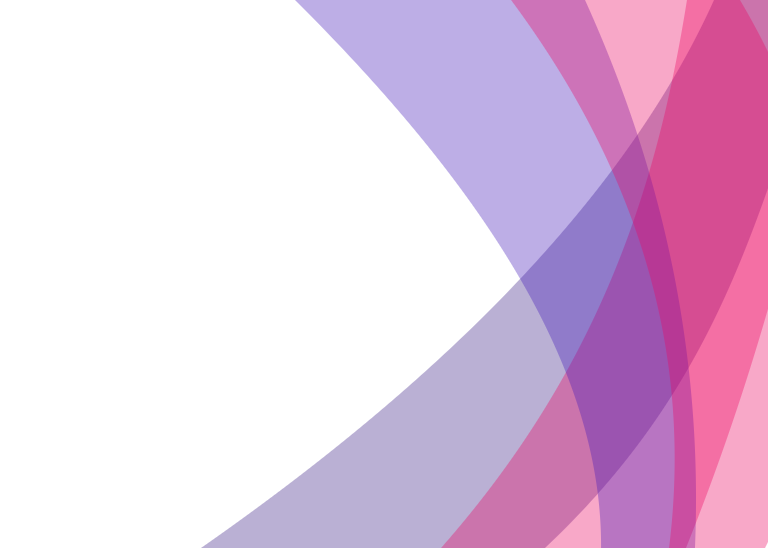
Give the GLSL for this background, as a Shadertoy shader.

```glsl
// Four translucent curved ribbons sweep over white on the right of the canvas.
// Each ribbon lies between two cubic edges x(y); alpha blending of the
// overlapping ribbons gives all the mixed violet, mauve and pink tones.

#define OPACITY 0.35
#define PAPER   vec3(1.0)
#define INDIGO  vec3(0.227, 0.114, 0.518)
#define VIOLET  vec3(0.259, 0.094, 0.722)
#define ROSE    vec3(0.922, 0.020, 0.384)

// Cubic through the values k at heights 0, 1/3, 2/3 and 1 (Newton form).
float cubicEdge(float t, vec4 k) {
    float s = 3.0 * t;
    float d1 = k.y - k.x;
    float d2 = k.z - 2.0 * k.y + k.x;
    float d3 = k.w - 3.0 * k.z + 3.0 * k.y - k.x;
    return k.x + s * (d1 + (s - 1.0) * (d2 / 2.0 + (s - 2.0) * d3 / 6.0));
}

// Smooth coverage of the area to the right of an edge.
float rightOf(vec2 p, vec4 edge) {
    float d = p.x - cubicEdge(p.y, edge);
    float pixel = length(vec2(dFdx(d), dFdy(d)));
    return clamp(d / pixel + 0.5, 0.0, 1.0);
}

// Lay one translucent ribbon over the colour below it.
vec3 addRibbon(vec3 below, vec2 p, vec4 leftEdge, vec4 rightEdge, vec3 tint) {
    float cover = rightOf(p, leftEdge) * (1.0 - rightOf(p, rightEdge));
    return mix(below, tint, OPACITY * cover);
}

void mainImage(out vec4 fragColor, in vec2 fragCoord) {
    // Canvas units, with y running from the top edge down.
    vec2 p = fragCoord / iResolution.xy;
    p.y = 1.0 - p.y;

    vec3 color = PAPER;

    // Ribbons rising to the right.
    color = addRibbon(color, p, vec4(0.9297, 0.7845, 0.5625, 0.2617),
                                vec4(1.0872, 1.0026, 0.8984, 0.7096), INDIGO);
    color = addRibbon(color, p, vec4(0.8945, 0.8411, 0.7419, 0.5742),
                                vec4(1.0911, 1.0430, 0.9779, 0.8932), ROSE);

    // Ribbons falling to the right.
    color = addRibbon(color, p, vec4(0.3841, 0.5940, 0.7331, 0.7826),
                                vec4(0.7617, 0.8490, 0.8962, 0.9049), VIOLET);
    color = addRibbon(color, p, vec4(0.6654, 0.8038, 0.8702, 0.8711),
                                vec4(0.9635, 1.0611, 1.0721, 0.9961), ROSE);

    fragColor = vec4(color, 1.0);
}
```
